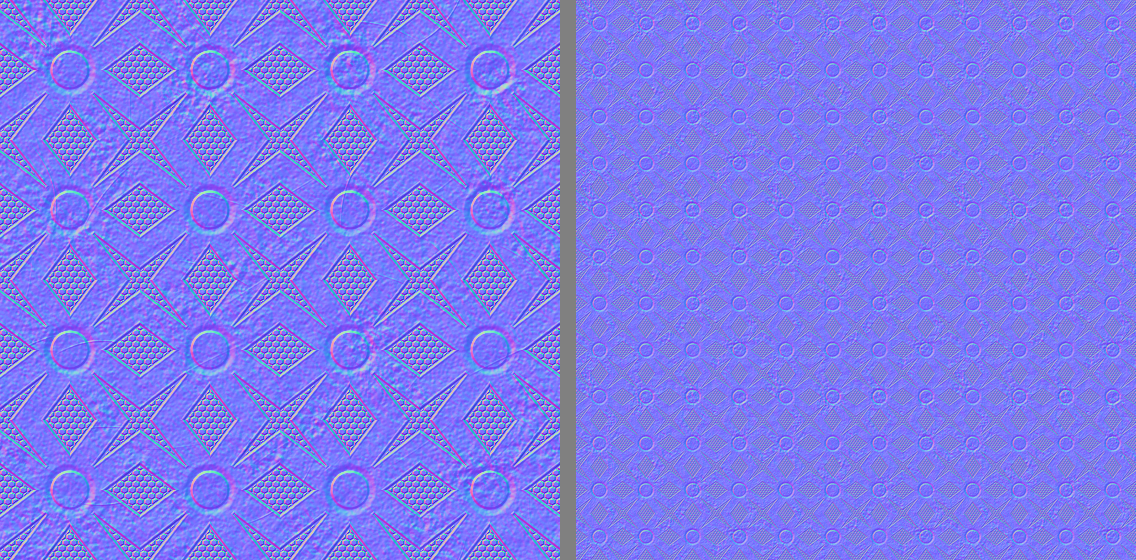
Left, the tile; right, the same tile 3 across and 3 down.
Write a WebGL 1 fragment shader that draws this texture map.

```glsl
precision highp float;
uniform vec2 u_resolution;

const float REPEATS = 4.0;
const float TAU = 6.2831853;

vec2 hash2(vec2 p) {
  vec3 q = fract(vec3(p.xyx) * vec3(0.1031, 0.1030, 0.0973));
  q += dot(q, q.yzx + 33.33);
  return fract((q.xx + q.yz) * q.zy);
}

// Scattered round bumps and dents of random height, wrapping every n cells
float grit(vec2 uv, float n) {
  vec2 p = uv * n;
  vec2 base = floor(p);
  float sum = 0.0;
  for (int y = -1; y <= 1; y++) {
    for (int x = -1; x <= 1; x++) {
      vec2 cell = base + vec2(float(x), float(y));
      vec2 id = mod(cell, n);
      vec2 rnd = hash2(id + 11.0);
      vec2 d = cell + rnd - p;
      float amount = fract(rnd.x * 17.3 + rnd.y * 9.7) * 2.0 - 1.0;
      float dome = max(0.0, 1.0 - dot(d, d));
      sum += amount * dome * dome;
    }
  }
  return sum;
}

// Thin grooves of random direction, one for each of n by n wrapped cells
float scratches(vec2 uv, float n, float width) {
  vec2 p = uv * n;
  vec2 base = floor(p);
  float groove = 0.0;
  for (int y = -1; y <= 1; y++) {
    for (int x = -1; x <= 1; x++) {
      vec2 cell = base + vec2(float(x), float(y));
      vec2 rnd = hash2(mod(cell, n) + 7.0);
      vec2 d = p - cell - 0.25 - 0.5 * rnd;
      vec2 dir = vec2(cos(TAU * rnd.x), sin(TAU * rnd.x));
      float along = dot(d, dir);
      float across = dot(d, vec2(-dir.y, dir.x)) + (rnd.y - 0.5) * along * along;
      float fade = smoothstep(0.7, 0.2, abs(along)) * rnd.y;
      groove = max(groove, fade * smoothstep(width, 0.0, abs(across)));
    }
  }
  return groove;
}

// Broad worn patches from layered sines
float wearPatches(vec2 uv) {
  vec2 t = uv * TAU;
  float s = sin(t.x + 2.0 * t.y + 1.5 * sin(3.0 * t.x - t.y));
  s += sin(3.0 * t.x - 2.0 * t.y + 1.3 * sin(4.0 * t.y + t.x));
  s += 0.7 * sin(5.0 * t.x + 4.0 * t.y + 2.0);
  return smoothstep(-0.6, 2.2, s);
}

vec2 centred(vec2 c, vec2 offset) {
  return fract(c - offset + 0.5) - 0.5;
}

float diamond(vec2 p, vec2 halfSize) {
  return (dot(abs(p), 1.0 / halfSize) - 1.0) * halfSize.x * halfSize.y / length(halfSize);
}

// Four diagonal points; the notches lie on the axes
float star(vec2 p, float tip, float notch) {
  vec2 q = abs(p);
  q = vec2(max(q.x, q.y), min(q.x, q.y));
  vec2 side = normalize(vec2(tip, notch - tip));
  return max(dot(q - vec2(notch, 0.0), side), (q.x + q.y - 2.0 * tip) * 0.707 + 0.012);
}

// Distance from the nearest honeycomb wall, in units of the pitch
float honeycomb(vec2 p) {
  vec2 s = vec2(1.0, 1.7320508);
  vec2 a = mod(p, s) - 0.5 * s;
  vec2 b = mod(p + 0.5 * s, s) - 0.5 * s;
  vec2 g = abs(dot(a, a) < dot(b, b) ? a : b);
  return 0.5 - max(g.x, dot(g, vec2(0.5, 0.8660254)));
}

// Soft mound around a sunken disc, deepest at the upper left
float crater(vec2 p, float depth) {
  float r = length(p);
  float mound = 0.017 * smoothstep(0.19, 0.14, r);
  float tilt = 1.0 + 2.5 * dot(p, vec2(-1.0, 1.0));
  return mound - depth * tilt * smoothstep(0.141, 0.122, r);
}

float height(vec2 uv, float wear) {
  vec2 c = uv * REPEATS;
  float d = star(centred(c, vec2(0.0)), 0.335, 0.077);
  d = min(d, diamond(centred(c, vec2(0.0, 0.5)), vec2(0.247, 0.186)));
  d = min(d, diamond(centred(c, vec2(0.5, 0.0)), vec2(0.186, 0.247)));

  // Plates with a narrow groove outside and honeycomb pits inside
  float plate = smoothstep(0.005, -0.006, d);
  float groove = smoothstep(0.012, 0.0, abs(d - 0.01));
  float pit = smoothstep(0.04, 0.19, honeycomb(c * vec2(18.0, 24.0 * 0.8660254)));
  float h = 0.013 * plate - 0.005 * groove - 0.018 * pit * smoothstep(-0.012, -0.018, d);

  float depth = 0.015 + 0.006 * hash2(mod(floor(c), REPEATS) + 3.0).x;
  h += crater(centred(c, vec2(0.5)), depth);

  // Grain, worn lumps, slow swells and scratches
  float rough = mix(1.0, 0.3, plate);
  h += rough * (0.0025 + 0.0015 * wear) * grit(uv, 220.0);
  h += rough * (0.002 + 0.006 * wear) * grit(uv, 100.0);
  h += rough * 0.005 * grit(uv, 34.0);
  return h - 0.004 * rough * scratches(uv, 7.0, 0.018);
}

void main() {
  vec2 uv = gl_FragCoord.xy / u_resolution;
  float wear = wearPatches(uv);
  vec2 e = vec2(0.0008, 0.0);
  vec2 slope = vec2(height(uv + e.xy, wear) - height(uv - e.xy, wear),
                    height(uv + e.yx, wear) - height(uv - e.yx, wear)) / (2.0 * e.x * REPEATS);
  // Green grows downwards; faces towards the lower right are steepened
  vec2 lean = vec2(-slope.x, slope.y);
  lean *= 1.0 + 0.5 * clamp(dot(lean, vec2(0.5, 0.8)), -1.0, 1.0);
  vec3 normal = normalize(vec3(lean - vec2(0.03, 0.07), 1.0));
  gl_FragColor = vec4(0.5 + 0.5 * normal, 1.0);
}
```
